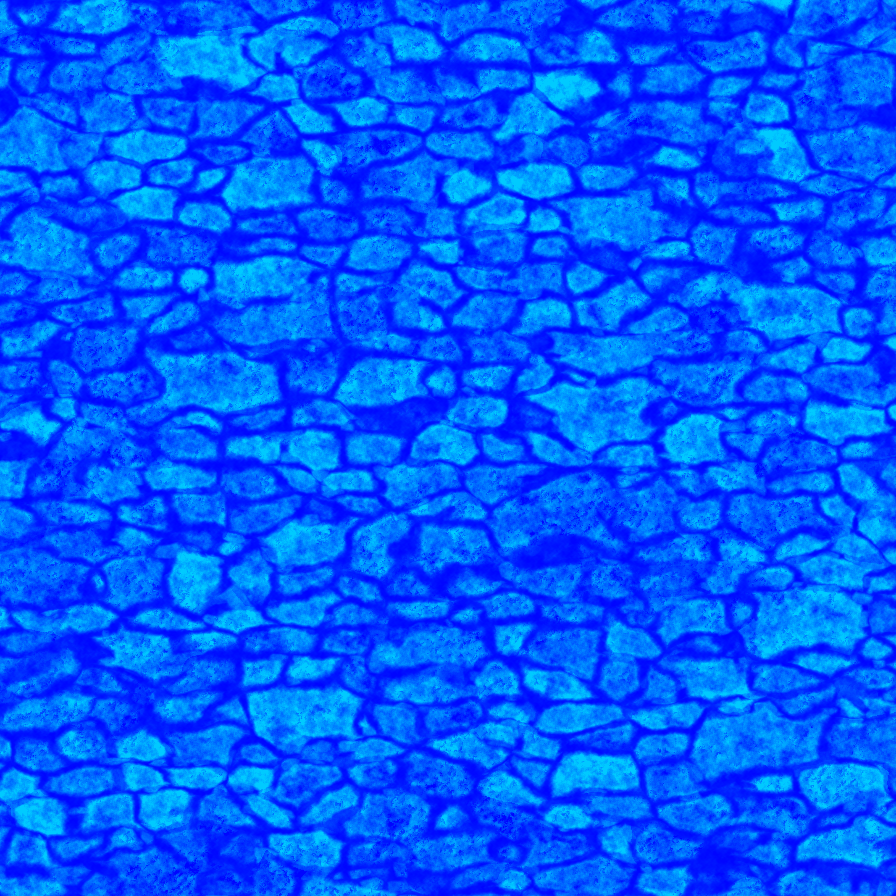
Write a Shadertoy shader that draws this texture.

```glsl
// A rough stone wall in blue and cyan: flat stones in uneven courses.
// Weighted cellular noise shapes the stones and the pebbles in their joints;
// layered sines bend the outlines and mottle the faces, tiny cells add pits.

const vec2  STONE_GRID   = vec2(15.0, 27.0);  // stones across and up the canvas
const vec2  PEBBLE_GRID  = vec2(36.0, 56.0);
const float PIT_GRID     = 210.0;
const float SIZE_SPREAD  = 0.85;              // how far big stones outgrow others
const float OUTLINE_BEND = 0.22;
const float JOINT_SOFT   = 0.56;              // width of the slope from joint to face
const float FACE_DARK    = 0.42;
const float FACE_LIGHT   = 0.76;
const float MOTTLE       = 0.17;
const float GRAIN        = 0.13;
const float PIT_DEPTH    = 0.30;
const vec3  JOINT_COLOR  = vec3(0.0, 0.02, 1.0);
const vec3  FACE_COLOR   = vec3(0.0, 0.88, 1.0);
const mat2  TURN         = mat2(0.8, 0.6, -0.6, 0.8);

vec2 hash2(vec2 p) {
    vec3 q = fract(p.xyx * vec3(0.1031, 0.1030, 0.0973));
    q += dot(q, q.yzx + 33.33);
    return fract((q.xx + q.yz) * q.zy);
}

// Each octave is finer and fainter; gain sets how rough the sum is.
float layeredSines(vec2 p, float gain) {
    float sum = 0.0, amp = 0.5;
    for (int i = 0; i < 5; i++) {
        p = TURN * p * 1.9 + 2.3;
        sum += amp * sin(p.x + 1.7 * sin(p.y + 0.6 * sin(p.x * 0.7)));
        amp *= gain;
    }
    return sum;
}

// Offset from p to the seed of a cell; seeds stay near the line of their course.
vec2 seedOffset(vec2 cell, vec2 p) {
    float courseShift = hash2(vec2(cell.y, 71.0)).x;
    vec2 jitter = (hash2(cell) - 0.5) * vec2(0.9, 0.5);
    return cell + 0.5 + jitter + vec2(courseShift - 0.5, 0.0) - p;
}

// Boxy distance, shortened for big stones.
float seedDistance(vec2 offset, vec2 cell) {
    vec2 a = abs(offset);
    float size = pow(hash2(cell + 19.0).x, 6.0);
    return pow(dot(a * a, a) + 1e-6, 1.0 / 3.0) - SIZE_SPREAD * size;
}

// x: distance to the joint, y: random value of the stone.
vec2 stones(vec2 p, float aspect) {
    vec2 base = floor(p), nearCell = base, nearOffset = vec2(0.0);
    float nearest = 9.0, edge = 9.0;
    for (int y = -2; y <= 2; y++)
    for (int x = -2; x <= 2; x++) {
        vec2 cell = base + vec2(x, y);
        vec2 offset = seedOffset(cell, p);
        float d = seedDistance(offset, cell);
        if (d < nearest) { nearest = d; nearCell = cell; nearOffset = offset; }
    }
    // Upright joints are rescaled so they are no wider than level ones.
    for (int y = -2; y <= 2; y++)
    for (int x = -2; x <= 2; x++) {
        vec2 cell = base + vec2(x, y);
        if (cell == nearCell) continue;
        vec2 offset = seedOffset(cell, p);
        vec2 across = abs(normalize(offset - nearOffset + 1e-4));
        float gap = seedDistance(offset, cell) - nearest;
        edge = min(edge, gap * (across.x * aspect + across.y));
    }
    return vec2(edge, hash2(nearCell + 43.0).y);
}

// Scattered pits of random size, 0 to 1.
float pits(vec2 p) {
    vec2 base = floor(p);
    float depth = 0.0;
    for (int y = -1; y <= 1; y++)
    for (int x = -1; x <= 1; x++) {
        vec2 cell = base + vec2(x, y);
        vec2 h = hash2(cell + 7.0);
        float radius = 0.85 * hash2(cell + 91.0).x;
        float d = length(cell + h - p);
        depth = max(depth, step(0.55, h.y) * (1.0 - smoothstep(radius * 0.3, radius + 0.15, d)));
    }
    return depth;
}

void mainImage(out vec4 fragColor, in vec2 fragCoord) {
    vec2 uv = fragCoord / iResolution.xy;

    // Bent outlines
    vec2 bend = vec2(layeredSines(uv * 17.0, 0.42), layeredSines(uv * 17.0 + 31.0, 0.42));
    vec2 stone = stones(uv * STONE_GRID + bend * OUTLINE_BEND, STONE_GRID.y / STONE_GRID.x);
    vec2 pebble = stones(uv * PEBBLE_GRID + bend * 0.4 + 50.0, PEBBLE_GRID.y / PEBBLE_GRID.x);

    // Relief of stones, with pebbles showing in some of the joints
    float patchy = layeredSines(uv * 7.0 + 4.0, 0.6);
    float mottle = layeredSines(uv * 46.0 + 9.0, 0.7);
    float soft = JOINT_SOFT + 0.15 * patchy;
    float relief = smoothstep(0.04, soft, stone.x + 0.07 * mottle);
    float pebbleRelief = smoothstep(0.12, 0.7, pebble.x) * smoothstep(0.4, 0.75, pebble.y);
    relief = max(relief, 0.8 * pebbleRelief);

    // Face tone: stone by stone, then mottling, chipped hollows, grain and pits
    float grain = layeredSines(uv * 130.0 + 3.0, 0.7);
    float pitting = pits(uv * PIT_GRID + 0.8 * grain) * smoothstep(-0.4, 0.6, mottle + patchy);
    float hollow = smoothstep(0.25, 0.8, layeredSines(uv * vec2(22.0, 30.0) + 17.0, 0.6));
    float face = mix(FACE_DARK, FACE_LIGHT, stone.y) - 0.06 * patchy;
    face += MOTTLE * mottle + GRAIN * grain - PIT_DEPTH * pitting - 0.26 * hollow;
    float rim = smoothstep(0.25, 0.45, stone.x) * (1.0 - smoothstep(0.45, 0.8, stone.x));
    face += 0.10 * rim;

    float tone = relief * face + (1.0 - relief) * (0.06 + 0.06 * mottle);
    fragColor = vec4(mix(JOINT_COLOR, FACE_COLOR, clamp(tone, 0.0, 0.9)), 1.0);
}
```
